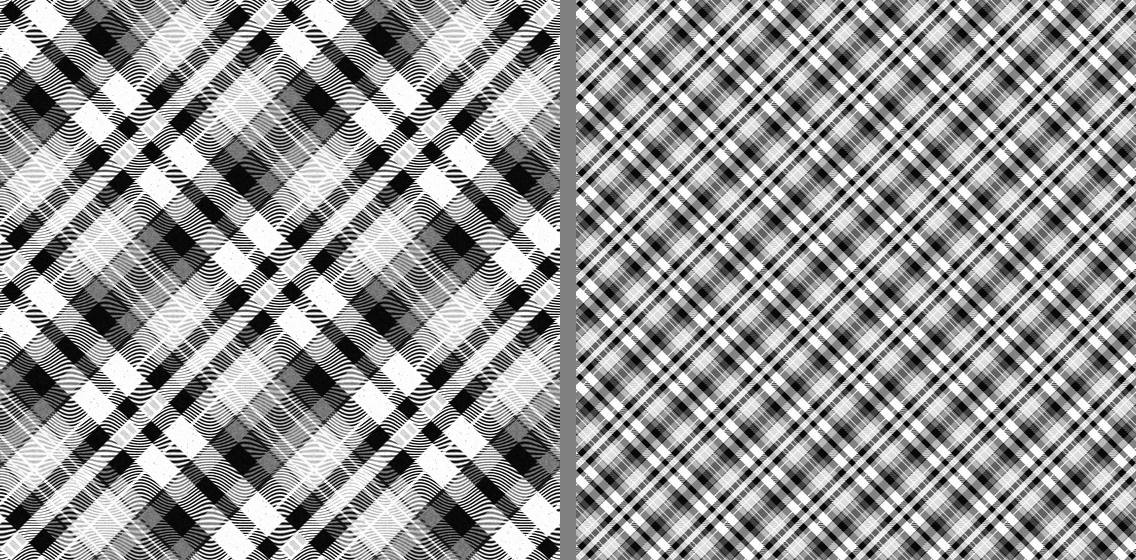
Left: one tile. Right: repeated 3 by 3.
Give the GLSL for this pattern, as a WebGL 1 fragment shader.

```glsl
precision highp float;
// Diagonal black, grey and white tartan with a wavy twill weave and woven grain.

uniform vec2 u_resolution;

#define REPEATS 2.0      // setts along each canvas side
#define THREADS 160.0    // twill lines from bottom to top
#define WAVE 2.4         // bend of the twill, in lines
#define HATCH 1.1        // contrast of the twill
#define GRAIN_CELLS 384.0
#define GRAIN 0.10
#define BLACK 0.035
#define DARK 0.15
#define GREY 0.47
#define LIGHT 0.74
#define WHITE 0.99
#define TAU 6.2831853

float hash(vec2 p) {
  return fract(sin(dot(p, vec2(127.1, 311.7))) * 43758.5453);
}

// Distance to the nearest sett centre: 0 at the centre, 0.5 halfway between.
float mirrored(float x) {
  return abs(fract(x + 0.5) - 0.5);
}

// Soft-edged stripe from lo to hi.
float band(float x, float lo, float hi) {
  float soft = 1.2 * REPEATS / u_resolution.y;
  return smoothstep(lo - soft, lo + soft, x) - smoothstep(hi - soft, hi + soft, x);
}

// Rising stripes: x is the tone, y is how far the thread floats on top.
vec2 warpStripes(float a) {
  float tone = WHITE;
  tone = mix(tone, BLACK, band(a, 0.042, 0.128));
  tone = mix(tone, DARK, band(a, 0.325, 0.345));
  tone = mix(tone, GREY, band(a, 0.345, 0.43));
  tone = mix(tone, BLACK, band(a, 0.43, 1.0));
  float lift = 0.3 * band(a, -1.0, 0.042) + 0.8 * band(a, 0.193, 0.208);
  return vec2(tone, lift);
}

// Falling stripes, in the same form.
vec2 weftStripes(float b) {
  float tone = BLACK;
  tone = mix(tone, WHITE, band(b, 0.0375, 0.165));
  tone = mix(tone, GREY, band(b, 0.27, 0.345));
  tone = mix(tone, DARK, band(b, 0.345, 0.358));
  tone = mix(tone, LIGHT, band(b, 0.358, 1.0));
  float lines = band(b, 0.385, 0.395) + band(b, 0.437, 0.453);
  tone = mix(tone, WHITE, lines);
  return vec2(tone, 0.5 * lines);
}

// Share of warp on the surface, from wavy twill lines.
float twill(vec2 p) {
  float bend = WAVE * cos(TAU * 4.0 * REPEATS * p.x) * cos(TAU * 2.0 * REPEATS * p.y);
  float resolved = smoothstep(1.5, 3.0, u_resolution.y / THREADS);
  return 0.5 + HATCH * resolved * 0.5 * sin(TAU * (THREADS * p.y + bend));
}

void main() {
  vec2 p = gl_FragCoord.xy / u_resolution;
  float a = mirrored(REPEATS * (p.x - p.y));
  float b = mirrored(REPEATS * (p.x + p.y));

  // Interlace the two sets of stripes.
  vec2 warp = warpStripes(a);
  vec2 weft = weftStripes(b);
  float over = clamp(twill(p) + warp.y - weft.y, 0.0, 1.0);
  float tone = mix(weft.x, warp.x, over);

  // Pale checks along the central white stripe.
  float checks = band(fract((b - 0.045) / 0.042), 0.12, 0.78) * band(b, 0.045, 0.165);
  tone = mix(tone, 0.84, checks * band(a, -1.0, 0.028));

  // Woven grain, strongest in the middle tones, and a few loose specks.
  vec2 cell = mod(floor(p * GRAIN_CELLS), GRAIN_CELLS);
  float noise = hash(cell);
  float middle = 0.2 + 3.2 * tone * (1.0 - tone);
  tone += GRAIN * (noise - 0.5) * middle;
  tone -= 0.10 * step(0.96, hash(cell + 17.0)) * smoothstep(0.8, 1.0, tone);

  gl_FragColor = vec4(vec3(clamp(tone, 0.0, 1.0)), 1.0);
}
```
